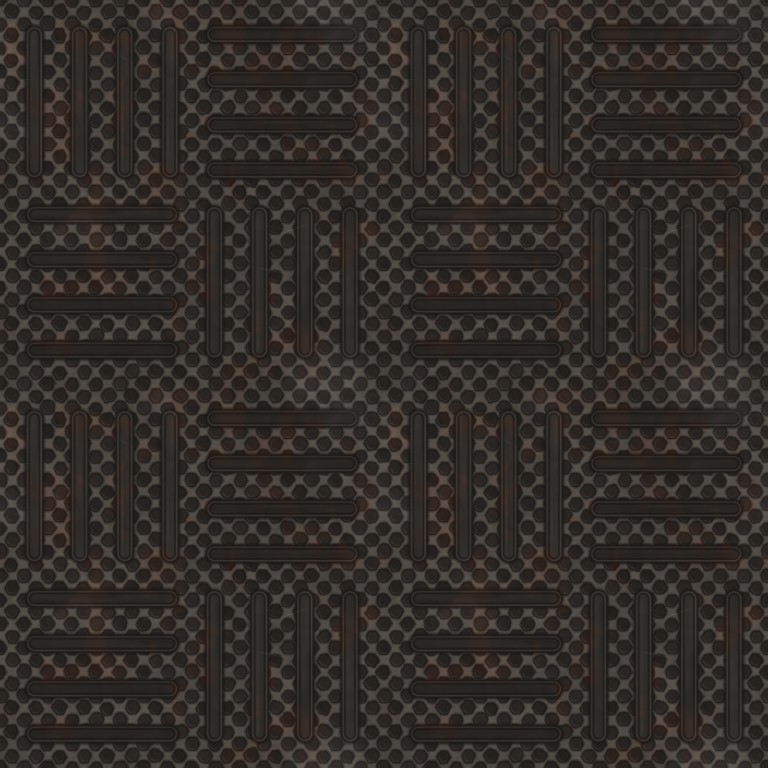
Write a WebGL 1 fragment shader that draws this texture.

```glsl
precision highp float;
// Worn dark rubber mat: a basket weave of raised four-bar blocks over staggered studs.
// Bars are folded capsule distances, studs a jittered two-lattice grid, and all
// wear is wrapping value noise, so every repeat and the whole canvas tile.

uniform vec2 u_resolution;

#define REPEATS 2.0         // basket-weave tiles across and down
#define STUDS 16.0          // studs per tile in each of the two lattices
#define STUD_RADIUS 0.285   // in stud cells
#define STUD_JITTER 0.07
#define BLOCK_LOW 0.266     // block centres along a tile
#define BLOCK_HIGH 0.735
#define BAR_PITCH 0.1177
#define BAR_HALF_LENGTH 0.199
#define BAR_HALF_WIDTH 0.0235
#define WEAR 1.0
#define SCRATCHES 9

const vec3 GROUND = vec3(0.305, 0.285, 0.265);
const vec3 STUD = vec3(0.150, 0.134, 0.123);
const vec3 BAR_DARK = vec3(0.152, 0.138, 0.127);
const vec3 BAR_LIGHT = vec3(0.195, 0.183, 0.171);
const vec3 SHADOW = vec3(0.095, 0.085, 0.078);
const vec3 SHEEN = vec3(0.270, 0.253, 0.235);
const vec3 RUST = vec3(0.035, 0.002, -0.008);

vec2 hash2(vec2 p) {
  vec3 a = fract(p.xyx * vec3(0.1031, 0.1030, 0.0973));
  a += dot(a, a.yzx + 33.33);
  return fract((a.xx + a.yz) * a.zy);
}

// Value noise on a lattice that wraps after "period" cells.
float noise(vec2 q, vec2 period) {
  vec2 p = q * period, i = floor(p), f = fract(p);
  f = f * f * (3.0 - 2.0 * f);
  vec2 a = mod(i, period), b = mod(i + 1.0, period);
  return mix(mix(hash2(a).x, hash2(vec2(b.x, a.y)).x, f.x),
             mix(hash2(vec2(a.x, b.y)).x, hash2(b).x, f.x), f.y);
}

float fbm(vec2 q, float period) {
  float sum = 0.0, gain = 0.5;
  for (int i = 0; i < 4; i++) {
    sum += gain * noise(q, vec2(period));
    period *= 2.0;
    gain *= 0.5;
  }
  return sum / 0.9375;
}

// Soft line of given half width around distance zero.
float line(float d, float width, float aa) {
  return 1.0 - smoothstep(width - 0.5 * aa, width + aa, abs(d));
}

// Nearest stud: xy = offset from its centre in cells, z = signed distance, w = tone.
vec4 nearestStud(vec2 q) {
  vec4 best = vec4(0.0, 0.0, 9.0, 0.0);
  for (int k = 0; k < 2; k++) {
    vec2 shift = vec2(0.5 * float(k));
    vec2 p = q * STUDS + shift;
    vec2 rnd = hash2(mod(floor(p), STUDS) + 40.0 * float(k) + 7.0);
    vec2 o = fract(p) - 0.5 - (rnd - 0.5) * STUD_JITTER;
    vec2 a = abs(o);
    float hexagon = max(a.y, a.x * 0.866 + a.y * 0.5);
    float d = mix(length(o), hexagon, 0.5) - STUD_RADIUS + 0.03 * (rnd.y - 0.5);
    if (d < best.z) best = vec4(o, d, rnd.x);
  }
  return best;
}

void main() {
  vec2 uv = gl_FragCoord.xy / u_resolution;
  vec2 q = fract(vec2(uv.x, 1.0 - uv.y) * REPEATS);  // y runs downward
  float aa = REPEATS / min(u_resolution.x, u_resolution.y);

  float blotch = fbm(q, 6.0);
  float grain = fbm(q + 0.37, 48.0);

  // Ground and studs
  vec3 color = GROUND * (0.80 + 0.26 * blotch + 0.20 * grain);
  vec4 stud = nearestStud(q);
  float studAA = aa * STUDS;
  float edge = stud.z + 0.07 * (noise(q, vec2(80.0)) - 0.5);
  color = mix(color, SHADOW, 0.45 * (1.0 - smoothstep(0.0, 0.10, edge)));
  vec3 studColor = STUD * (0.80 + 0.22 * stud.w + 0.22 * grain);
  float lit = smoothstep(0.0, 0.25, dot(stud.xy, vec2(-0.6, 0.8)));
  studColor = mix(studColor, SHADOW, 0.55 * line(edge + 0.02, 0.03, studAA));
  studColor = mix(studColor, SHEEN, 0.45 * lit * line(edge + 0.075, 0.02, studAA));
  color = mix(color, studColor, 1.0 - smoothstep(-studAA, studAA, edge));

  // Bars: blocks alternate direction like a checkerboard
  vec2 block = step(0.5, q);
  vec2 local = q - mix(vec2(BLOCK_LOW), vec2(BLOCK_HIGH), block);
  float upright = 1.0 - abs(block.x - block.y);
  vec2 bar = mix(local, local.yx, upright);          // x along, y across
  bar.y -= BAR_PITCH * clamp(floor(bar.y / BAR_PITCH) + 0.5, -1.5, 1.5);
  float reach = BAR_HALF_LENGTH - BAR_HALF_WIDTH;
  float d = length(vec2(max(abs(bar.x) - reach, 0.0), bar.y)) - BAR_HALF_WIDTH;
  color = mix(color, SHADOW, 0.6 * (1.0 - smoothstep(0.0, 0.009, d)));
  vec2 streakPeriod = mix(vec2(8.0, 110.0), vec2(110.0, 8.0), upright);
  float streak = noise(q, streakPeriod);
  vec3 barColor = mix(BAR_DARK, BAR_LIGHT, 0.75 * upright + 0.25 * blotch);
  barColor *= 0.82 + 0.22 * streak + 0.16 * grain;
  float side = smoothstep(-0.02, 0.02, bar.y);
  barColor = mix(barColor, SHEEN, mix(0.25, 0.50, side) * line(d + 0.0055, 0.0016, aa));
  barColor = mix(barColor, SHADOW, 0.65 * line(d + 0.0105, 0.0018, aa));
  barColor = mix(barColor, SHADOW, 0.80 * line(d + 0.0005, 0.0022, aa));
  color = mix(color, barColor, 1.0 - smoothstep(-aa, aa, d));

  // Wear: rusty stains, pale dust and fine scratches
  color += WEAR * RUST * smoothstep(0.52, 0.75, fbm(q + 0.61, 14.0));
  color += WEAR * 0.045 * smoothstep(0.55, 0.85, fbm(q + 0.19, 5.0));
  for (int i = 0; i < SCRATCHES; i++) {
    vec2 rnd = hash2(vec2(float(i) + 3.0, 17.0));
    vec2 o = fract(q - rnd + 0.5) - 0.5;             // wrapped offset
    float slope = 1.6 * hash2(rnd * 91.0).x - 0.5;
    vec2 dir = normalize(vec2(1.0, slope));
    float along = dot(o, dir), across = dot(o, vec2(-dir.y, dir.x));
    float fade = 1.0 - smoothstep(0.02, 0.04 + 0.06 * rnd.y, abs(along));
    color += WEAR * 0.07 * fade * line(across, 0.0007, aa) * noise(q, vec2(60.0));
  }
  gl_FragColor = vec4(clamp(color, 0.0, 1.0), 1.0);
}
```
